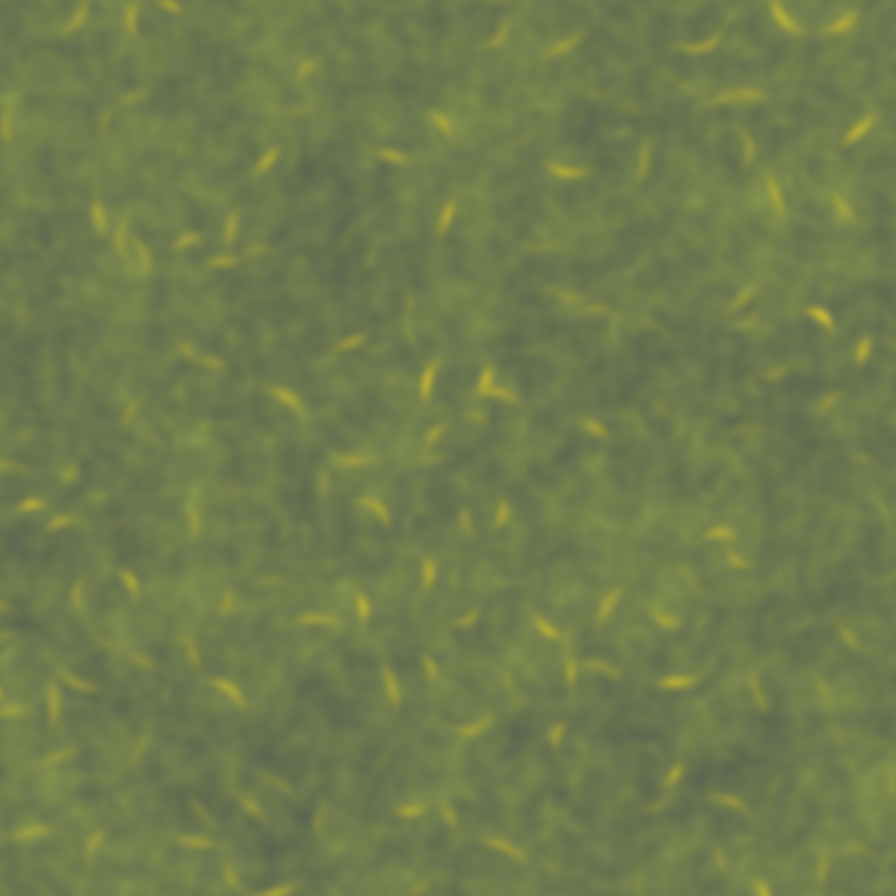
A WebGL 1 fragment shader for this texture:

```glsl
precision highp float;
// Soft mossy green ground flecked with short, blurry yellow fibres.
// The ground is summed gradient noise; the fibres are bent Gaussian strokes
// scattered one per cell over jittered grids, a bright layer over a faint one.
uniform vec2 u_resolution;

const float TAU = 6.2831853;
const vec3 SHADE = vec3(0.34, 0.38, 0.31);
const vec3 MOSS = vec3(0.515, 0.575, 0.30);
const vec3 FIBRE = vec3(0.74, 0.70, 0.22);

// Two random values in 0..1 for a lattice point.
vec2 hash2(vec2 p, float seed) {
  vec3 q = fract((p.xyx + seed * 7.31) * vec3(0.1031, 0.1030, 0.0973));
  q += dot(q, q.yzx + 33.33);
  return fract((q.xx + q.yz) * q.zy);
}

vec2 direction(float turn) {
  return vec2(cos(turn * TAU), sin(turn * TAU));
}

float cornerSlope(vec2 cell, vec2 offset, vec2 corner, float seed) {
  return dot(direction(hash2(cell + corner, seed).x), offset - corner);
}

// Gradient noise, roughly -0.7..0.7.
float gradientNoise(vec2 p, float seed) {
  vec2 cell = floor(p);
  vec2 f = p - cell;
  vec2 w = f * f * f * (f * (f * 6.0 - 15.0) + 10.0);
  float low = mix(cornerSlope(cell, f, vec2(0.0, 0.0), seed),
                  cornerSlope(cell, f, vec2(1.0, 0.0), seed), w.x);
  float high = mix(cornerSlope(cell, f, vec2(0.0, 1.0), seed),
                   cornerSlope(cell, f, vec2(1.0, 1.0), seed), w.x);
  return mix(low, high, w.y);
}

// Soft bent stroke centred on the origin.
float stroke(vec2 p, vec2 axis, vec2 size, float bend) {
  vec2 q = vec2(dot(p, axis), dot(p, vec2(-axis.y, axis.x)));
  q.y += bend * q.x * q.x;
  q /= size;
  return exp(-dot(q, q));
}

// Coverage of one fibre per cell; a higher rarity leaves fewer strong ones.
float fibres(vec2 p, float rarity, float width, float seed) {
  vec2 home = floor(p);
  float gap = 1.0;
  for (int j = -1; j <= 1; j++) {
    for (int i = -1; i <= 1; i++) {
      vec2 cell = home + vec2(float(i), float(j));
      vec2 centre = cell + hash2(cell, seed);
      vec2 pose = hash2(cell, seed + 3.0);
      vec2 look = hash2(cell, seed + 6.0);
      vec2 size = vec2(mix(0.25, 0.44, look.x), width);
      float strength = pow(look.y, rarity);
      float bend = (pose.y - 0.5) * 1.8;
      gap *= 1.0 - strength * stroke(p - centre, direction(pose.x), size, bend);
    }
  }
  return 1.0 - gap;
}

// Mottled light and dark, from broad patches down to fine grain.
float mottling(vec2 p) {
  return 0.27 * gradientNoise(p * 4.0, 11.0)
       + 0.25 * gradientNoise(p * 11.0, 12.0)
       + 0.32 * gradientNoise(p * 25.0, 13.0)
       + 0.25 * gradientNoise(p * 48.0, 14.0);
}

void main() {
  vec2 p = gl_FragCoord.xy / min(u_resolution.x, u_resolution.y);

  // Ground, lifted slightly by the faint fibres.
  float faint = fibres(p * 25.0 + 40.0, 2.0, 0.17, 21.0);
  float tone = 0.49 + mottling(p) + 0.28 * faint;
  vec3 color = mix(SHADE, MOSS, clamp(tone, 0.0, 1.15));

  // Bright fibres, gently uneven along their length.
  float bright = fibres(p * 18.0 + 10.0, 3.2, 0.135, 31.0);
  bright *= 0.85 + 0.4 * gradientNoise(p * 30.0, 15.0);
  color = mix(color, FIBRE, clamp(bright, 0.0, 1.0));

  gl_FragColor = vec4(color, 1.0);
}
```
